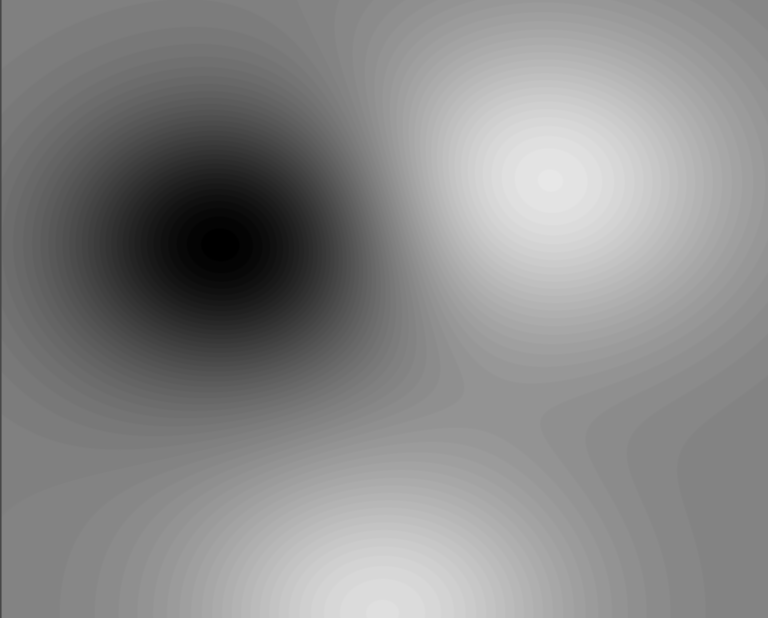
Give the GLSL for this background, as a Shadertoy shader.

```glsl
const float BASE_GREY = 0.505;
const float TONE_LEVELS = 64.0;
const float EDGE_WIDTH = 0.002;
const float EDGE_GREY = 0.28;

// Each glow: centre x, centre y, spread, strength
const int GLOW_COUNT = 3;
const vec4 GLOWS[GLOW_COUNT] = vec4[GLOW_COUNT](
    vec4(0.298, 0.606, 0.150, -0.525),
    vec4(0.705, 0.705, 0.172, 0.405),
    vec4(0.498, 0.008, 0.172, 0.365)
);

float gaussian(vec2 offset, float spread) {
    return exp(-dot(offset, offset) / (2.0 * spread * spread));
}

// Quantise tone into shallow bands with antialiased steps
float softBands(float tone) {
    float scaled = tone * TONE_LEVELS;
    float level = floor(scaled);
    float softness = clamp(fwidth(scaled), 0.02, 0.5);
    float rise = smoothstep(0.5 - softness, 0.5 + softness, scaled - level);
    return (level + rise) / TONE_LEVELS;
}

void mainImage(out vec4 fragColor, in vec2 fragCoord) {
    vec2 uv = fragCoord / iResolution.xy;

    // Sum of light and dark glows, stretched with the canvas
    float tone = BASE_GREY;
    for (int i = 0; i < GLOW_COUNT; i++) {
        vec4 glow = GLOWS[i];
        tone += glow.w * gaussian(uv - glow.xy, glow.z);
    }
    tone = softBands(clamp(tone, 0.0, 1.0));

    // Thin dark line along the left border
    float pixel = 1.0 / iResolution.x;
    float edge = 1.0 - smoothstep(EDGE_WIDTH - 0.5 * pixel, EDGE_WIDTH + 0.5 * pixel, uv.x);
    tone = mix(tone, min(tone, EDGE_GREY), edge);

    fragColor = vec4(vec3(tone), 1.0);
}
```
